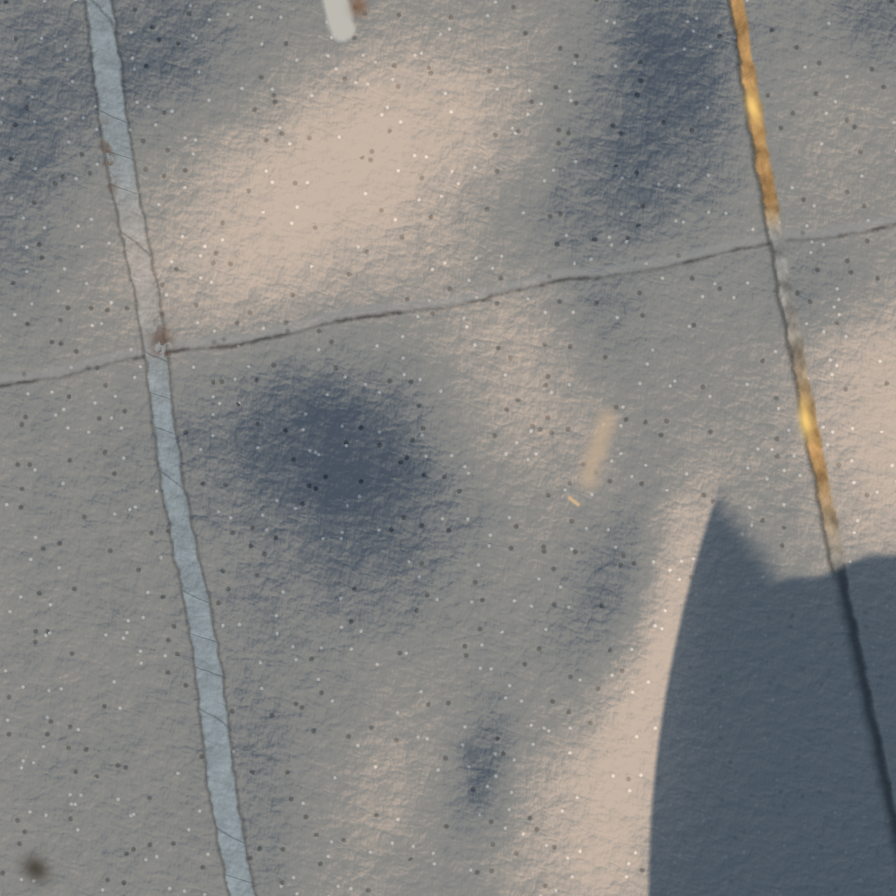
Write a Shadertoy shader that draws this texture.

```glsl
vec2 hash2(vec2 p) {
    vec3 q = fract(p.xyx * vec3(.1031, .103, .0973));
    q += dot(q, q.yzx + 33.33);
    return fract((q.xx + q.yz) * q.zy);
}

// x: distance to the nearest cell point, y: random id of that cell
vec2 cellular(vec2 p) {
    vec2 cell = floor(p), f = p - cell, best = vec2(9, 0);
    for (int j = -1; j <= 1; j++)
    for (int i = -1; i <= 1; i++) {
        vec2 o = vec2(i, j), h = hash2(cell + o + 50.);
        float d = length(o + h - f);
        if (d < best.x) best = vec2(d, fract(h.x * 17.3 + h.y * 5.7));
    }
    return best;
}

float waves(vec2 p) {
    float s = 0., a = .5;
    for (int i = 0; i < 5; i++) {
        s += a * sin(p.x + 1.7 * sin(p.y)) * sin(p.y + 1.3 * sin(p.x * .8));
        p = mat2(1.5, 1.1, -1.1, 1.5) * p + 2.3;
        a *= .62;
    }
    return s;
}

float height(vec2 p) {
    p += .004 * vec2(waves(p * 60.), waves(p * 60. + 9.));
    p = mat2(.94, .34, -.34, .94) * p;
    return cellular(p * vec2(42, 65)).x * .5 + cellular(p * vec2(90, 135)).x * .35
         + cellular(p * 230.).x * .18;
}

float blob(vec2 p, float x, float y, float rx, float ry, float tilt) {
    float c = cos(tilt), s = sin(tilt);
    vec2 q = mat2(c, -s, s, c) * (p - vec2(x, y)) / vec2(rx, ry);
    return exp(-dot(q, q));
}

float capsule(vec2 p, vec2 a, vec2 b, float r) {
    vec2 d = b - a;
    return length(p - a - d * clamp(dot(p - a, d) / dot(d, d), 0., 1.)) - r;
}

float cover(float d, float soft) { return 1. - smoothstep(-soft, soft, d); }

// Soft patches of sun and leaf shade
float sunlight(vec2 p) {
    p += .012 * vec2(waves(p * 14.), waves(p * 14. + 5.));
    float l = .47 + .05 * waves(p * 22.);
    l += .48 * blob(p, .34, .77, .25, .12, .5);
    l += .18 * blob(p, .46, .89, .13, .09, .3);
    l += .30 * blob(p, .58, .57, .12, .16, .4);
    l += .46 * blob(p, .99, .53, .11, .18, 0.);
    l += .38 * blob(p, .66, .07, .11, .18, -.3);
    l += .42 * blob(p, .745, .3, .045, .2, -.22);
    l += .20 * blob(p, .43, .11, .07, .16, -.4);
    l += .14 * blob(p, .94, .86, .08, .1, 0.);
    l -= .36 * blob(p, .41, .46, .13, .13, 0.);
    l -= .20 * blob(p, .28, .53, .13, .08, 0.);
    l -= .34 * blob(p, .74, .94, .09, .13, 0.);
    l -= .20 * blob(p, .66, .78, .12, .08, .4);
    l -= .22 * blob(p, .17, .94, .13, .1, .5);
    l -= .22 * blob(p, .01, .82, .08, .22, 0.);
    l -= .34 * blob(p, .54, .14, .04, .09, -.15);
    l -= .24 * blob(p, .68, .34, .05, .11, -.3);
    l -= .20 * blob(p, .67, .64, .04, .08, .2);
    l -= .22 * blob(p, .92, .68, .07, .05, .3);
    l -= .22 * blob(p, .99, .98, .08, .06, 0.);
    return l - .12 * blob(p, .29, .15, .06, .2, .1);
}

void mainImage(out vec4 fragColor, in vec2 fragCoord) {
    vec2 p = fragCoord / iResolution.xy;
    float rough = waves(p * 75.), t = 1. - p.y;

    // Stone relief, lit from the upper left
    float h = height(p), slope = height(p + vec2(-.0016, .0024)) - h;
    float light = sunlight(p) - .55 * slope + .05 * rough + .1 * (.42 - h);
    vec3 col = mix(vec3(.29, .33, .38), vec3(.53, .53, .52), smoothstep(0., .5, light));
    col = mix(col, vec3(.78, .71, .65), smoothstep(.45, 1., light));
    vec2 chip = cellular(p * 75.);
    col += .16 * cover(chip.x - .14, .08) * step(.9, chip.y);
    col -= .13 * cover(chip.x - .2, .1) * step(chip.y, .07);

    // Cross joint: dark lower lip and pale mortar
    float across = p.y - .577 - .18 * p.x + .003 * sin(p.x * 28.) + .002 * rough;
    float gap = smoothstep(-.15, .35, waves(vec2(p.x * 31., 2)));
    col *= 1. - .48 * cover(abs(across + .006) - .002, .003) * (.35 + .6 * gap);
    col = mix(col, col * .5 + .3, .8 * cover(abs(across) - .0055, .0025));

    // Left joint: wide grey mortar with fine cracks
    float left = p.x - .271 + .164 * p.y + .003 * sin(p.y * 17.) + .0025 * rough;
    float halfWidth = .0125 + .002 * sin(p.y * 9.);
    col *= 1. - .38 * cover(abs(abs(left) - halfWidth - .001) - .001, .004);
    vec3 mortar = mix(vec3(.54, .58, .6), vec3(.66, .63, .6), blob(p, .15, .7, .1, .1, 0.));
    float crack = abs(fract(p.y * 15. + left * 9. + .5 * sin(p.y * 23.)) - .5);
    mortar *= 1. - .2 * cover(crack - .015, .025) + .09 * rough - .3 * slope;
    col = mix(col, mortar, cover(abs(left) - halfWidth, .003));
    float rust = blob(p, .18, .615, .013, .028, .2) + blob(p, .121, .82, .007, .045, .1);
    col = mix(col, vec3(.37, .3, .26), .75 * rust * smoothstep(-.2, .3, rough));

    // Right joint: straw above, mortar at the crossing, a bare crack below
    float right = p.x - .823 - .155 * t - .04 * t * t + .0025 * rough;
    float straw = min(smoothstep(.73, .78, p.y) + blob(p, .905, .5, .2, .1, 0.), 1.);
    float bare = smoothstep(.39, .34, p.y);
    col *= 1. - .5 * cover(abs(right + .004) - .006, .005);
    vec3 filling = mix(vec3(.57, .57, .56), vec3(.65, .51, .34), straw);
    filling = mix(filling, vec3(.27, .28, .3), bare) * (1. + .28 * rough);
    col = mix(col, filling, cover(abs(right) - .0075 + .003 * bare, .003));
    float gold = blob(p, .84, .88, .007, .016, .3) + blob(p, .899, .531, .007, .02, .15);
    col = mix(col, vec3(.96, .8, .48), gold);

    // Sunlit fleck, twig, pale peg and dark debris
    float fleck = capsule(p, vec2(.678, .532), vec2(.657, .465), .01) + .004 * rough;
    col = mix(col, vec3(.76, .67, .57), .75 * cover(fleck, .01));
    float twig = capsule(p, vec2(.636, .444), vec2(.645, .437), .002);
    col = mix(col, vec3(.82, .7, .55), cover(twig, .002));
    float peg = capsule(p, vec2(.369, 1.02), vec2(.382, .97), .014) + .003 * rough;
    col = mix(col, vec3(.74, .73, .7), cover(peg, .004));
    col = mix(col, vec3(.5, .37, .29), .8 * blob(p, .4, .993, .009, .011, 0.));
    col = mix(col, vec3(.25, .23, .2), .8 * blob(p, .04, .03, .015, .012, -.7));

    // Cast shadow with a crisp left side and a blurred upper slope
    float side = .724 + .38 * p.y * p.y - p.x;
    float brow = p.y - .447 + 1.36 * (p.x - .8);
    float ledge = p.y - .349 - .27 * (p.x - .872) + .004 * sin(p.x * 70.);
    float shade = cover(side, .004) * max(cover(brow, .035), cover(ledge, .006));
    vec3 shaded = vec3(.3, .345, .39) + (col - .53) * .22 - .06 * slope;
    shaded *= 1. - .3 * cover(abs(right) - .004, .004);
    fragColor = vec4(mix(col, shaded, shade), 1);
}
```
